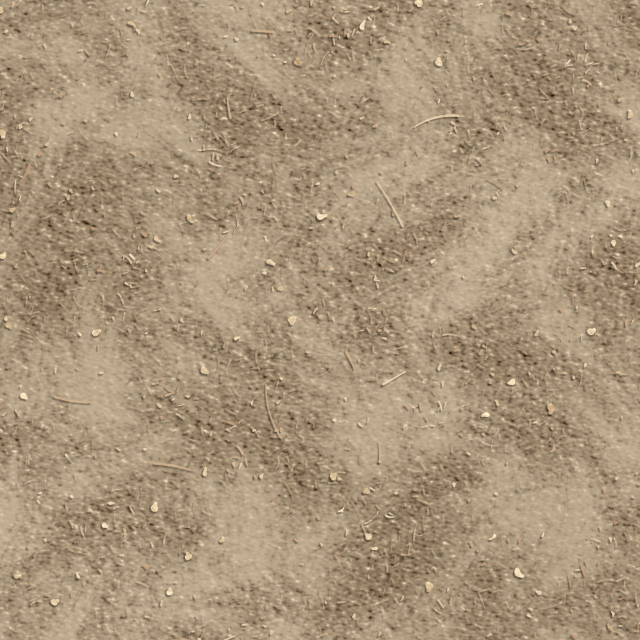
This texture is drawn by a three.js fragment shader. Its source:

```glsl
// Dry trodden soil: pale dust broken by rough dark patches, littered with straw and chips.
// Layered sines place the patches and tufts, side-lit cellular noise makes the grit,
// and jittered grids of bent, tapered capsules scatter the stalks, twigs, crumbs and pebbles.

varying vec2 vUv;

vec2 hash2(vec2 cell) {
  vec3 h = fract(cell.xyx * vec3(0.1031, 0.1030, 0.0973));
  h += dot(h, h.yzx + 33.33);
  return fract((h.xx + h.yz) * h.zy);
}

mat2 rotation(float angle) {
  float c = cos(angle), s = sin(angle);
  return mat2(c, s, -s, c);
}

// Warped, rotated sines: broad blotches with ragged borders, about -0.8 to 0.8.
float blotches(vec2 p) {
  float sum = 0.0, amplitude = 0.42;
  p = p * 14.0 + 2.7;
  for (int i = 0; i < 7; i++) {
    p += 0.7 * sin(p.yx * 0.8 + float(i) * 1.9);
    sum += amplitude * sin(p.x) * sin(p.y);
    p = rotation(0.9) * p * 1.75 + 4.3;
    amplitude *= 0.76;
  }
  return sum;
}

// Distance to the nearest jittered grain centre.
float cellular(vec2 p) {
  vec2 cell = floor(p);
  float nearest = 4.0;
  for (int y = -1; y <= 1; y++) {
    for (int x = -1; x <= 1; x++) {
      vec2 id = cell + vec2(x, y);
      vec2 toGrain = id + hash2(id) - p;
      nearest = min(nearest, dot(toGrain, toGrain));
    }
  }
  return sqrt(nearest);
}

// Slope of the grains towards the light, for elongated grains lying at an angle.
float grit(vec2 p, float cells, float angle) {
  mat2 turn = rotation(angle);
  vec2 q = turn * p * cells * vec2(0.65, 1.2);
  vec2 towardsLight = turn * vec2(0.25, 0.32);
  return cellular(q + towardsLight) - cellular(q - towardsLight);
}

// Scattered bent capsules, sized in cells; returns cover, shadow and a random tint.
vec3 debris(vec2 p, float cells, float reach, float radius, float bend, float keep) {
  vec2 q = p * cells, cell = floor(q);
  float soft = 0.0015 * cells;
  vec3 result = vec3(0.0);
  for (int y = -1; y <= 1; y++) {
    for (int x = -1; x <= 1; x++) {
      vec2 id = cell + vec2(x, y);
      vec2 shape = hash2(id + 17.0), fate = hash2(id + 71.0);
      if (fate.x > keep) continue;
      mat2 turn = rotation(shape.x * 6.283);
      vec2 local = turn * (q - id - hash2(id));
      vec2 shaded = local + turn * vec2(0.0024, 0.0030) * cells;
      float span = reach * (0.3 + 0.7 * shape.y * shape.y);
      float curve = bend * (fate.y - 0.5) / reach;
      local.y += curve * local.x * local.x;
      shaded.y += curve * shaded.x * shaded.x;
      float girth = radius * (0.4 + 0.8 * fract(fate.y * 7.3));
      girth *= 1.0 - 0.5 * smoothstep(-span, span, local.x);
      float body = length(vec2(max(abs(local.x) - span, 0.0), local.y)) - girth;
      float shade = length(vec2(max(abs(shaded.x) - span, 0.0), shaded.y)) - girth;
      float cover = 1.0 - smoothstep(-soft * 0.5, soft, body);
      if (cover > result.x) result.xz = vec2(cover, fract(shape.y * 9.7));
      result.y = max(result.y, 1.0 - smoothstep(-soft, soft * 1.5, shade));
    }
  }
  return result;
}

// Lays a debris layer over the ground, its shadow first.
vec3 litter(vec3 ground, vec3 layer, vec3 dull, vec3 bright, float opacity) {
  ground *= 1.0 - 0.38 * layer.y * opacity;
  return mix(ground, mix(dull, bright, layer.z), layer.x * opacity);
}

void main() {
  vec2 p = vUv;
  vec3 straw = vec3(1.0, 0.92, 0.77), russet = vec3(0.77, 0.61, 0.47);
  float clutter = smoothstep(-0.68, 0.75, blotches(p));
  float tuft = smoothstep(0.30, 0.62, blotches(p * 1.2 + 5.1));

  // Dusty ground with a slow drift in brightness.
  vec3 color = mix(vec3(0.745, 0.668, 0.558), vec3(0.580, 0.500, 0.397), clutter);
  color += 0.02 * sin(p.x * 5.0 + 2.0 * sin(p.y * 4.0)) * sin(p.y * 6.0 + 1.0);

  // Grit, stronger where the ground is rough, with a few sharp glints and pits.
  float relief = grit(p, 62.0, 0.7) * 0.7 + grit(p + 3.1, 105.0, -0.6) + grit(p + 7.7, 160.0, 0.3);
  relief *= 0.5 + 0.9 * abs(relief);
  color += relief * mix(0.045, 0.145, clutter) * vec3(1.0, 0.98, 0.92);

  // Dark crumbs of soil.
  vec3 crumbs = debris(p + 6.4, 40.0, 0.13, 0.10, 0.5, 0.32);
  color = litter(color, crumbs, vec3(0.36, 0.29, 0.21), vec3(0.52, 0.44, 0.34), mix(0.12, 0.6, clutter));

  // Fine twigs, faint over the rough patches and bright in a few tangled tufts.
  for (int i = 0; i < 4; i++) {
    float layer = float(i);
    float cells = 20.0 + layer * 10.0;
    vec3 twigs = debris(p + layer * 5.37, cells, 0.36, 0.0014 * cells, 0.6, 0.45);
    color = litter(color, twigs, russet, straw, max(mix(0.06, 0.5, clutter), 0.9 * tuft));
  }

  // Pale flecks, small pebbles and a few long thin stalks.
  color = litter(color, debris(p + 2.3, 38.0, 0.13, 0.085, 0.3, 0.20), russet, straw, 0.85);
  vec3 pebbles = debris(p + 9.1, 16.0, 0.09, 0.085, 0.5, 0.17);
  color = litter(color, pebbles, vec3(0.80, 0.68, 0.52), straw, 0.95);
  color += 0.08 * relief * pebbles.x;
  color = litter(color, debris(p + 4.6, 6.0, 0.28, 0.012, 0.8, 0.42), russet, straw, 0.8);

  gl_FragColor = vec4(clamp(color, 0.0, 1.0), 1.0);
}
```
